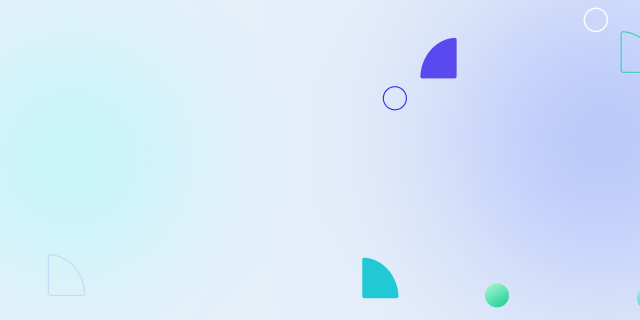
Give the GLSL for this background, as a WebGL 1 fragment shader.

```glsl
precision highp float;
// Soft cyan and periwinkle glows behind scattered rings, discs and quarter-ellipses.

uniform vec2 u_resolution;

#define BASE_COLOR vec3(0.908, 0.941, 0.976)
#define CYAN_GLOW vec3(0.785, 0.960, 0.982)
#define BLUE_GLOW vec3(0.738, 0.792, 0.980)
#define CYAN_SPREAD 0.43
#define BLUE_SPREAD 0.57
#define QUARTER_SIZE vec2(0.1135, 0.127)
#define CORNER_RADIUS 0.007
#define RING_RADIUS 0.036
#define LINE_HALF_WIDTH 0.0017

// Radial falloff around a centre.
float glow(vec2 p, vec2 center, float spread) {
  vec2 d = (p - center) / spread;
  return exp(-dot(d, d));
}

// Intersection of two distances with a rounded corner.
float roundMax(float a, float b) {
  vec2 v = vec2(a, b) + CORNER_RADIUS;
  return min(max(v.x, v.y), 0.0) + length(max(v, 0.0)) - CORNER_RADIUS;
}

// Quarter-ellipse growing upward from its square corner; side is 1 or -1.
float quarter(vec2 p, vec2 corner, float side) {
  vec2 q = (p - corner) * vec2(side, 1.0);
  float k = length(q / QUARTER_SIZE);
  float slope = length(q / (QUARTER_SIZE * QUARTER_SIZE));
  float arc = k * (k - 1.0) / max(slope, 0.0001);
  return roundMax(roundMax(-q.x, -q.y), arc);
}

float disc(vec2 p, vec2 center, float radius) {
  return length(p - center) - radius;
}

// Stroke centred on the edge of a shape.
float outline(float d, float halfWidth) {
  return abs(d) - halfWidth;
}

// Antialiased coverage of a distance.
float cover(float d) {
  return clamp(0.5 - d * u_resolution.y, 0.0, 1.0);
}

void main() {
  vec2 p = gl_FragCoord.xy / u_resolution.y;
  p.x += 1.0 - 0.5 * u_resolution.x / u_resolution.y;

  // Background glows
  vec3 color = BASE_COLOR;
  color = mix(color, CYAN_GLOW, glow(p, vec2(0.22, 0.51), CYAN_SPREAD));
  color = mix(color, BLUE_GLOW, glow(p, vec2(1.89, 0.57), BLUE_SPREAD));

  // Filled quarters
  float violetQuarter = quarter(p, vec2(1.427, 0.755), -1.0);
  float tealQuarter = quarter(p, vec2(1.132, 0.068), 1.0);
  color = mix(color, vec3(0.355, 0.285, 0.940), cover(violetQuarter));
  color = mix(color, vec3(0.130, 0.790, 0.830), cover(tealQuarter));

  // Outlined quarters
  float paleQuarter = outline(quarter(p, vec2(0.151, 0.077), 1.0), LINE_HALF_WIDTH);
  float greenQuarter = outline(quarter(p, vec2(1.941, 0.774), 1.0), LINE_HALF_WIDTH);
  color = mix(color, vec3(0.750, 0.850, 0.970), cover(paleQuarter));
  color = mix(color, vec3(0.240, 0.800, 0.700), cover(greenQuarter));

  // Rings
  float whiteRing = outline(disc(p, vec2(1.862, 0.938), RING_RADIUS), 0.0022);
  float blueRing = outline(disc(p, vec2(1.234, 0.693), RING_RADIUS), LINE_HALF_WIDTH);
  float faintRing = outline(disc(p, vec2(0.175, 0.789), 0.039), LINE_HALF_WIDTH);
  color = mix(color, vec3(1.0), cover(whiteRing));
  color = mix(color, vec3(0.170, 0.160, 0.930), cover(blueRing));
  color = mix(color, vec3(0.900, 0.910, 0.930), 0.5 * cover(faintRing));

  // Shaded discs, lit from the upper left
  vec2 greenCenter = vec2(1.553, 0.077);
  float shade = clamp(0.5 + dot(p - greenCenter, vec2(7.0, -11.0)), 0.0, 1.0);
  vec3 green = mix(vec3(0.610, 0.950, 0.790), vec3(0.160, 0.820, 0.600), shade);
  color = mix(color, green, cover(disc(p, greenCenter, 0.0375)));

  vec2 aquaCenter = vec2(2.029, 0.070);
  shade = clamp(0.5 + dot(p - aquaCenter, vec2(7.0, -11.0)), 0.0, 1.0);
  vec3 aqua = mix(vec3(0.600, 0.910, 0.950), vec3(0.300, 0.800, 0.870), shade);
  color = mix(color, aqua, cover(disc(p, aquaCenter, 0.039)));

  gl_FragColor = vec4(color, 1.0);
}
```
